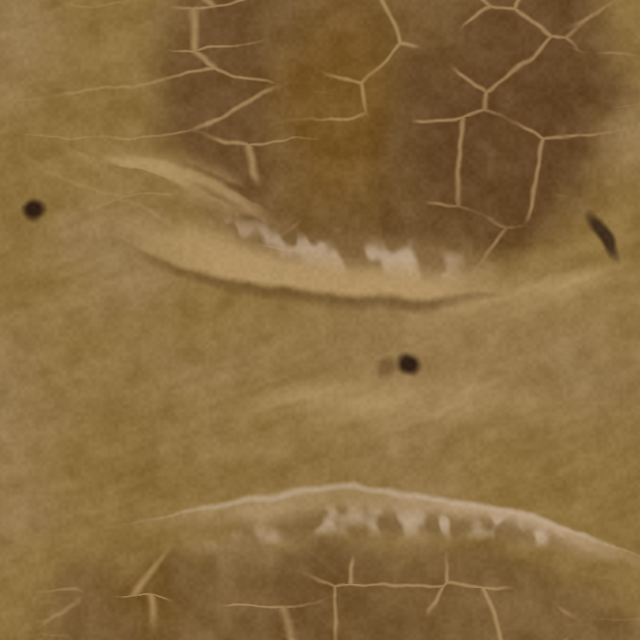
Reproduce this texture procedurally as a WebGL 1 fragment shader.

```glsl
precision highp float;
// Weathered tan hide with brown hollows, pale wrinkled folds and fine veins.
uniform vec2 u_resolution;

#define OLIVE vec3(0.55, 0.44, 0.245)
#define SAND vec3(0.60, 0.49, 0.33)
#define UMBER vec3(0.47, 0.36, 0.215)
#define DEEP vec3(0.36, 0.25, 0.135)
#define AMBER vec3(0.46, 0.32, 0.12)
#define PALE vec3(0.72, 0.60, 0.42)
#define GLOSS vec3(0.75, 0.66, 0.57)
#define INK vec3(0.15, 0.09, 0.06)
#define VEIN_WIDTH 0.045
#define GRAIN 0.035

vec2 hash2(vec2 p) {
  vec3 q = fract(p.xyx * vec3(0.1031, 0.1030, 0.0973));
  q += dot(q, q.yzx + 33.33);
  return fract((q.xx + q.yz) * q.zy);
}

float noise(vec2 p) {
  vec2 i = floor(p), f = fract(p);
  f = f * f * (3.0 - 2.0 * f);
  return mix(mix(hash2(i).x, hash2(i + vec2(1, 0)).x, f.x),
             mix(hash2(i + vec2(0, 1)).x, hash2(i + 1.0).x, f.x), f.y);
}

float fbm(vec2 p) {
  float sum = 0.0, gain = 0.53;
  for (int i = 0; i < 4; i++) {
    sum += gain * noise(p);
    p = mat2(1.6, 1.2, -1.2, 1.6) * p + 7.3;
    gain *= 0.5;
  }
  return sum;
}

// Thin lines along the borders of jittered cells.
float veins(vec2 p) {
  vec2 cell = floor(p), f = fract(p), first = vec2(0.0), second = vec2(1.0);
  float d1 = 9.0, d2 = 9.0;
  for (int y = -1; y <= 1; y++) {
    for (int x = -1; x <= 1; x++) {
      vec2 g = vec2(x, y), r = g + hash2(cell + g) - f;
      float d = dot(r, r);
      if (d < d1) { d2 = d1; second = first; d1 = d; first = r; }
      else if (d < d2) { d2 = d; second = r; }
    }
  }
  float border = 0.5 * (d2 - d1) / max(length(second - first), 0.01);
  return 1.0 - smoothstep(0.0, VEIN_WIDTH, border);
}

// Tapered band on one side of a bowed line; negative width lies below it.
float fold(vec2 p, vec2 a, vec2 b, float bow, float width, float blur) {
  float t = clamp((p.x - a.x) / (b.x - a.x), 0.0, 1.0);
  float taper = smoothstep(0.0, 0.3, t) * (1.0 - smoothstep(0.72, 1.0, t));
  float line = mix(a.y, b.y, t) + 4.0 * bow * t * (1.0 - t);
  float d = (p.y - line) / (width * (0.3 + 0.7 * taper));
  return taper * smoothstep(-blur, blur, d) * (1.0 - smoothstep(0.4, 1.1, d));
}

float blob(vec2 p, vec2 center, vec2 radius, float blur) {
  return 1.0 - smoothstep(1.0 - blur, 1.0 + blur, length((p - center) / radius));
}

void main() {
  vec2 uv = gl_FragCoord.xy / u_resolution;
  vec2 warp = vec2(fbm(uv * 9.0), fbm(uv * 9.0 + 40.0)) - 0.5;
  vec2 p = uv + 0.035 * warp;
  float mottle = fbm(uv * 5.0 + 11.0), fine = fbm(uv * 34.0);
  float rising = noise(vec2(p.x * 9.0, (p.y - 0.35 * p.x) * 85.0));
  float falling = noise(vec2(p.x * 9.0, (p.y + 0.4 * p.x) * 75.0));
  float wrinkles = smoothstep(0.35, 0.8, noise(vec2(p.x * 55.0 + p.y * 22.0, p.y * 30.0 - p.x * 14.0)));

  // Mottled ground with faint fibres
  vec3 col = mix(OLIVE, SAND, 0.75 * smoothstep(0.48, 0.72, mottle));
  col = mix(col, SAND, 0.55 * blob(p, vec2(0.75, 0.44), vec2(0.3, 0.11), 0.6));
  col += 0.03 * (rising - 0.5) + 0.09 * (fine - 0.5);

  // Brown hollows
  vec2 loose = uv + 0.1 * warp;
  float upper = blob(loose, vec2(0.60, 0.86), vec2(0.36, 0.30), 0.16);
  float lower = blob(loose, vec2(0.52, 0.01), vec2(0.46, 0.15), 0.2);
  float stain = smoothstep(0.4, 0.68, fbm(uv * vec2(8.0, 5.0) + 3.0));
  vec3 hollow = mix(UMBER, DEEP, 0.45 * stain);
  hollow = mix(hollow, AMBER, 0.7 * blob(loose, vec2(0.54, 0.82), vec2(0.09, 0.16), 0.6));
  hollow = mix(hollow, DEEP, 0.7 * blob(loose, vec2(0.79, 0.78), vec2(0.13, 0.24), 0.6));
  hollow = mix(hollow, AMBER * 0.9, 0.6 * blob(loose, vec2(0.22, 0.06), vec2(0.05, 0.1), 0.6));
  col = mix(col, hollow + 0.1 * (fine - 0.5), max(upper, 0.85 * lower));

  // Soft frayed folds
  float frayed = fold(p, vec2(0.08, 0.77), vec2(0.46, 0.63), 0.0, 0.07, 0.4);
  col = mix(col, PALE, 0.75 * frayed * smoothstep(0.4, 0.8, falling));
  float streak = fold(p, vec2(0.60, 0.475), vec2(1.02, 0.575), -0.012, 0.05, 0.4);
  float middle = fold(p, vec2(0.32, 0.345), vec2(0.92, 0.345), 0.0, 0.075, 0.35);
  col = mix(col, PALE, (0.75 * streak + 0.65 * middle) * (0.45 + 0.55 * rising));

  // Sharp folds with a shadow along the edge and a glossy wrinkled crest
  vec2 a = vec2(0.14, 0.64), b = vec2(0.83, 0.545);
  col = mix(col, DEEP, 0.45 * fold(p, a, b, -0.05, -0.025, 0.3));
  col = mix(col, PALE, 0.82 * fold(p, a, b, -0.05, 0.09, 0.09));
  float crest = fold(p, a + vec2(0.15, 0.02), b + vec2(-0.05, 0.025), -0.03, 0.05, 0.4);
  col = mix(col, mix(UMBER, GLOSS, wrinkles), 0.75 * crest);
  a = vec2(0.13, 0.16);
  b = vec2(1.08, 0.09);
  float bright = mix(0.35, 0.9, smoothstep(0.55, 0.85, p.x));
  col = mix(col, mix(PALE, GLOSS, 0.6), bright * fold(p, a, b, 0.115, -0.055, 0.12));
  col = mix(col, GLOSS, 0.6 * fold(p, a, b, 0.115, -0.012, 0.4));
  crest = fold(p, vec2(0.28, 0.135), vec2(0.98, 0.115), 0.045, 0.045, 0.3);
  col = mix(col, mix(UMBER, GLOSS, wrinkles), 0.7 * crest);

  // Veins: long strands at the sides, open cells in the hollows
  float side = 1.0 - smoothstep(0.4, 0.55, p.x) + smoothstep(0.86, 0.93, p.x);
  float reach = max(max(upper, lower), 0.6 * blob(p, vec2(0.3, 0.85), vec2(0.26, 0.2), 0.4));
  float net = mix(veins(p * vec2(7.0, 9.0)), veins(p * vec2(3.5, 13.0) + 5.0), side);
  col = mix(col, PALE, 0.65 * net * reach * smoothstep(0.3, 0.62, noise(uv * 13.0)));

  // Dark specks and a slanted scar
  for (int i = 0; i < 2; i++) {
    vec2 c = vec2(0.055, 0.675) + float(i) * vec2(0.58, -0.24);
    col = mix(col, INK, 0.9 * blob(p, c, vec2(0.016), 0.5));
    col = mix(col, DEEP, 0.5 * float(i) * blob(p, c - vec2(0.035, 0.01), vec2(0.015), 0.6));
  }
  vec2 scar = p - vec2(0.94, 0.635);
  col = mix(col, INK, 0.75 * blob(scar + vec2(0.5 * scar.y, 0.0), vec2(0.0), vec2(0.011, 0.035), 0.5));

  col += GRAIN * (noise(uv * 170.0) - 0.5);
  gl_FragColor = vec4(col, 1.0);
}
```
